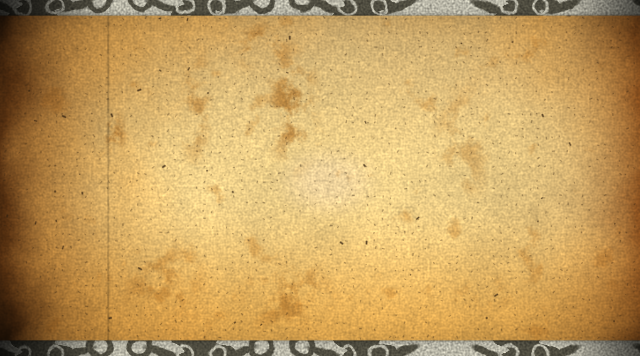
Reproduce this texture procedurally as a Shadertoy shader.

```glsl
// Aged parchment with scorched sides and foxing, framed by two thin damask strips.

vec2 hash2(vec2 p) {
    vec3 q = fract(p.xyx * vec3(0.1031, 0.1030, 0.0973));
    q += dot(q, q.yzx + 33.33);
    return fract((q.xx + q.yz) * q.zy);
}

float gradientCorner(vec2 cell, vec2 offset) {
    return dot(hash2(cell) * 2.0 - 1.0, offset);
}

float gradientNoise(vec2 p) {
    vec2 i = floor(p), f = fract(p);
    vec2 w = f * f * f * (f * (f * 6.0 - 15.0) + 10.0);
    vec2 e = vec2(1.0, 0.0);
    float low = mix(gradientCorner(i, f), gradientCorner(i + e, f - e), w.x);
    float high = mix(gradientCorner(i + e.yx, f - e.yx), gradientCorner(i + 1.0, f - 1.0), w.x);
    return mix(low, high, w.y);
}

float fbm(vec2 p) {
    float sum = 0.0, gain = 0.6;
    for (int i = 0; i < 5; i++) {
        sum += gain * gradientNoise(p);
        p = mat2(1.6, 1.2, -1.2, 1.6) * p + 7.3;
        gain *= 0.55;
    }
    return sum;
}

float stain(vec2 p, vec2 centre, vec2 radius) {
    return 1.0 - smoothstep(0.2, 1.1, length((p - centre) / radius));
}

// Short dark fibres, one at most in each grid cell
float flecks(vec2 p, float cells, float chance, float size, float aa) {
    vec2 g = p * cells, id = floor(g);
    vec2 place = hash2(id + 11.0), trait = hash2(id + 57.0);
    vec2 q = fract(g) - mix(vec2(0.3), vec2(0.7), place);
    float angle = trait.y * 6.2832;
    vec2 dir = vec2(cos(angle), sin(angle));
    float reach = size * cells * place.x * 1.5;
    q -= dir * clamp(dot(q, dir), -reach, reach);
    float d = length(q) / cells - size * (0.4 + 0.6 * place.y);
    return step(trait.x, chance) * (1.0 - smoothstep(-aa, aa, d));
}

// Signed distance to a blossom with scalloped petals
float blossom(vec2 p, float radius, float petals) {
    return length(p) - radius * (0.75 + 0.25 * cos(petals * atan(p.y, p.x)));
}

float leafShape(vec2 p, float angle, vec2 size) {
    float c = cos(angle), s = sin(angle);
    vec2 q = mat2(c, -s, s, c) * p;
    return (length(q / size) - 1.0) * size.y;
}

vec3 damask(vec2 p, vec2 uv, float aa) {
    vec2 q = p + 0.018 * vec2(fbm(p * 16.0), fbm(p * 16.0 + 31.0));
    q.y = q.y > 0.5 ? q.y - 0.99 : q.y - 0.015;
    float period = 0.455;
    q.x = mod(q.x - 0.11 + 0.5 * period, period) - 0.5 * period;
    float d = blossom(q, 0.095, 7.0);
    float side = abs(q.x);
    d = min(d, leafShape(vec2(side - 0.105, q.y + 0.006), 0.35, vec2(0.052, 0.012)));
    // Curling tendrils thin out toward the right
    float curl = abs(length(vec2(side - 0.17, q.y - 0.012)) - 0.029) - 0.008;
    d = min(d, curl + 0.025 * smoothstep(0.48, 0.62, uv.x));
    // Pale veins divide the dark foliage
    float vein = abs(length(vec2(side - 0.045, q.y + 0.008)) - 0.022) - 0.004;
    d = max(d, -vein);
    float ink = 1.0 - smoothstep(-aa, aa, d);
    vec3 c = mix(vec3(0.73, 0.72, 0.66), vec3(0.31, 0.30, 0.25), ink);
    float shade = smoothstep(-0.04, 0.19, uv.x) * (1.0 - 0.75 * smoothstep(0.86, 1.03, uv.x));
    return c * (0.12 + 0.88 * shade) * (1.0 + 0.45 * gradientNoise(p * 150.0));
}

vec3 parchment(vec2 p, vec2 uv, float aa) {
    float cloud = fbm(p * 3.2), mottle = fbm(p * 13.0 + 4.0);
    vec3 c = mix(vec3(0.89, 0.67, 0.32), vec3(0.95, 0.83, 0.55), smoothstep(0.03, 0.48, uv.y));
    c = mix(c, vec3(0.81, 0.68, 0.44), smoothstep(0.5, 1.0, uv.y + 0.2 * cloud));

    // Pale worn centre and amber surround
    float rim = length((uv - vec2(0.58, 0.47)) / vec2(0.56, 0.72));
    c = mix(c, vec3(0.80, 0.57, 0.25), 0.75 * smoothstep(0.48, 1.05, rim + 0.25 * cloud));
    c += vec3(0.0, 0.01, 0.07) * stain(p, vec2(0.92, 0.49), vec2(0.16, 0.11));
    c *= 1.0 + 0.14 * cloud + 0.08 * mottle;

    // Foxing clusters, broken up by mottling
    float fox = stain(p, vec2(0.315, 0.63), vec2(0.05, 0.07));
    fox += 0.65 * stain(p, vec2(0.55, 0.70), vec2(0.06, 0.21));
    fox += stain(p, vec2(0.82, 0.70), vec2(0.09, 0.21));
    fox += stain(p, vec2(0.73, 0.87), vec2(0.09, 0.08));
    fox += 0.8 * stain(p, vec2(0.81, 0.17), vec2(0.16, 0.13));
    fox += 0.7 * stain(p, vec2(0.46, 0.20), vec2(0.14, 0.16));
    fox += 0.7 * stain(p, vec2(1.36, 0.18), vec2(0.10, 0.06));
    fox += 0.5 * stain(p, vec2(1.30, 0.60), vec2(0.10, 0.22));
    float spots = smoothstep(-0.08, 0.25, mottle);
    c = mix(c, vec3(0.64, 0.41, 0.14), min(0.65, fox * spots * 0.75));
    c = mix(c, vec3(0.72, 0.46, 0.15), 0.35 * smoothstep(0.17, 0.4, fbm(p * 9.0 + 20.0)));

    // Scorched sides and corners
    float left = exp(-max(0.0, uv.x + 0.07 * cloud) / 0.065);
    float right = exp(-max(0.0, 1.0 - uv.x + 0.06 * cloud) / 0.065);
    float corner = smoothstep(0.2, 0.55, abs(uv.y - 0.5));
    c = mix(c, vec3(0.57, 0.30, 0.09), min(0.9, left + 0.85 * right));
    c *= 1.0 - left * (0.50 + 0.38 * corner);
    c *= 1.0 - right * (0.12 + 0.40 * corner);
    c *= 1.0 - 0.10 * smoothstep(0.38, 0.5, abs(uv.y - 0.5));

    // Grain, woven threads, crease and fibres
    c *= 1.0 + 0.19 * gradientNoise(p * 145.0) + 0.10 * gradientNoise(p * 70.0);
    c *= 1.0 + 0.07 * gradientNoise(p * vec2(35.0, 160.0)) + 0.05 * gradientNoise(p * vec2(160.0, 25.0));
    float crease = 1.0 - smoothstep(0.0, 0.0025 + aa, abs(p.x - 0.304));
    c *= 1.0 - crease * (0.18 + 0.2 * gradientNoise(p * vec2(4.0, 40.0)));
    float dirt = 0.45 * flecks(p, 48.0, 0.28, 0.0016, aa);
    dirt = max(dirt, 0.8 * flecks(p + 0.37, 14.0, 0.17, 0.0026, aa));
    return mix(c, vec3(0.20, 0.13, 0.06), dirt);
}

void mainImage(out vec4 fragColor, in vec2 fragCoord) {
    vec2 uv = fragCoord / iResolution.xy;
    vec2 p = fragCoord / iResolution.y;
    float aa = 1.0 / iResolution.y;
    float edge = 0.456 - abs(uv.y - 0.5);
    float sheet = smoothstep(-aa, aa, edge);
    vec3 strip = damask(p, uv, aa) * (1.0 - 0.3 * exp(min(edge, 0.0) / 0.005));
    vec3 colour = mix(strip, parchment(p, uv, aa), sheet);
    fragColor = vec4(clamp(colour, 0.0, 1.0), 1.0);
}
```
